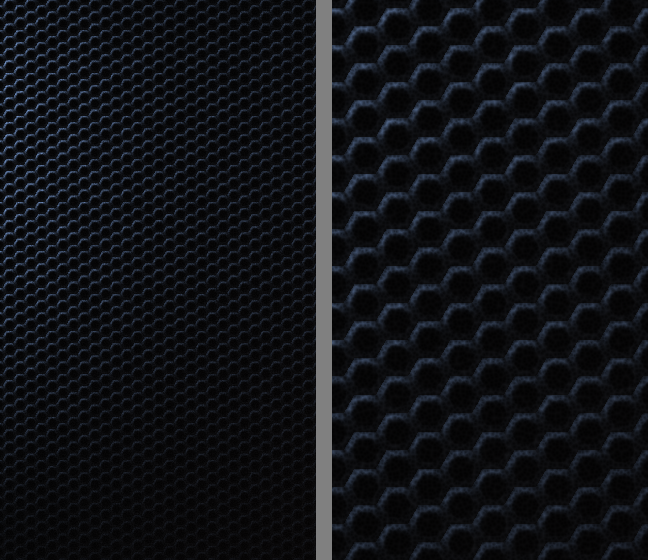
Left, the full canvas; right, a detail of the centre.
A WebGL 2 fragment shader for this pattern:

```glsl
#version 300 es
precision highp float;
// Dark perforated metal mesh: staggered columns of flat-topped hexagonal holes.
// Each hole has a bevelled rim lit from the upper left; a soft glow on the
// left fades to the right and bottom, and fine cellular grain roughens it.

uniform vec2 u_resolution;
out vec4 outColor;

const float COLUMNS = 29.6;             // hole columns across the canvas
const float ROW_RATIO = 1.1547;         // row pitch over column pitch
const vec2 LATTICE = vec2(1.73205, 1.0);
const vec2 PHASE = vec2(0.78, 0.17);
const vec2 LIGHT_DIR = vec2(-0.5, 0.866);

const vec3 HOLE = vec3(0.022, 0.022, 0.025);
const vec3 METAL = vec3(0.046, 0.047, 0.053);
const vec3 SHEEN = vec3(0.125, 0.175, 0.25);
const vec3 HIGHLIGHT = vec3(0.23, 0.29, 0.39);

vec2 hash2(vec2 p) {
    vec2 s = vec2(dot(p, vec2(127.1, 311.7)), dot(p, vec2(269.5, 183.3)));
    return fract(sin(s) * 43758.5);
}

// Distance to the nearest jittered point
float cellular(vec2 p) {
    vec2 id = floor(p);
    vec2 f = p - id;
    float nearest = 2.0;
    for (int y = -1; y <= 1; y++) {
        for (int x = -1; x <= 1; x++) {
            vec2 cell = vec2(x, y);
            nearest = min(nearest, length(cell + hash2(id + cell) - f));
        }
    }
    return nearest;
}

// Offset from the closest hole centre; row pitch is one unit
vec2 hexOffset(vec2 p) {
    vec2 a = mod(p + 0.5 * LATTICE, LATTICE) - 0.5 * LATTICE;
    vec2 b = mod(p, LATTICE) - 0.5 * LATTICE;
    return dot(a, a) < dot(b, b) ? a : b;
}

// Rounded hexagonal radius, 0.5 at the cell border
float hexRadius(vec2 q, float roundness) {
    vec2 a = abs(q);
    float hex = max(a.y, dot(a, vec2(0.866, 0.5)));
    return mix(hex, length(q), roundness);
}

// Soft band around a given radius
float band(float r, float centre, float width) {
    float t = (r - centre) / width;
    return exp(-t * t);
}

// Broad light on the left, strongest in the upper part
float glow(vec2 uv) {
    float across = exp(-2.2 * uv.x);
    float down = smoothstep(-0.05, 0.75, uv.y) * mix(1.0, 0.8, smoothstep(0.85, 1.0, uv.y));
    return 0.07 + 0.93 * mix(0.2, 1.0, across) * down;
}

void main() {
    vec2 uv = gl_FragCoord.xy / u_resolution;
    vec2 canvas = vec2(uv.x, uv.y * 16.0 / 9.0);
    float pixel = COLUMNS / ROW_RATIO / u_resolution.x;

    // Hole shape and its facing towards the light
    vec2 q = hexOffset(canvas * COLUMNS / ROW_RATIO - PHASE);
    float r = hexRadius(q, 0.45);
    float facing = dot(q, LIGHT_DIR) / max(length(q), 0.001);
    float lit = smoothstep(-0.3, 0.85, facing);

    // Web between holes, bevel sheen and bright upper edge
    float light = glow(uv);
    float web = smoothstep(0.33 - pixel, 0.33 + pixel, r);
    float bevel = band(r, 0.44, 0.12) * (0.14 + 0.86 * lit);
    float edge = band(r, 0.42, 0.085) * smoothstep(0.1, 0.9, facing);

    vec3 color = mix(HOLE, METAL, web * (0.5 + 0.5 * light));
    color += SHEEN * bevel * light * 1.1;
    color += HIGHLIGHT * edge * light * 0.85;

    // Grain, uneven wear and a faint warm cast at the lower right
    float grain = cellular(canvas * 230.0) - 0.5;
    float wear = sin(canvas.x * 31.0 + 2.0 * sin(canvas.y * 19.0)) * sin(canvas.y * 43.0);
    color *= 1.0 + 0.75 * grain + 0.07 * wear;
    color += 0.014 * grain;
    color += vec3(0.006, 0.001, 0.0) * uv.x * (1.0 - uv.y);

    outColor = vec4(max(color, 0.0), 1.0);
}
```
